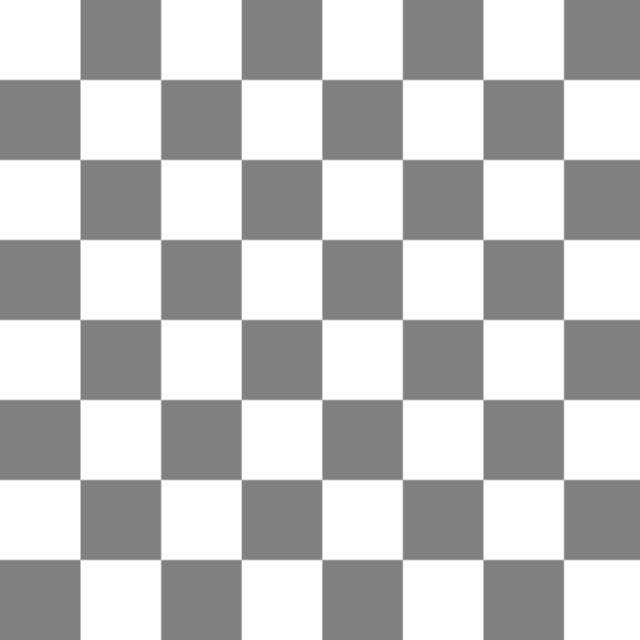
Write a WebGL 2 fragment shader that draws this pattern.

```glsl
#version 300 es
precision highp float;

uniform vec2 u_resolution;
out vec4 outColor;

const vec2 CELL_SIZE = vec2(0.1259, 0.125);  // columns run slightly wider than rows
const float CELLS_PER_SIDE = 8.0;
const float EDGE_HALF_WIDTH = 0.0014;
const vec3 GREY = vec3(0.502);
const vec3 WHITE = vec3(1.0);

// Signed distance to the nearest cell edge: positive in even cells, negative in odd.
vec2 stripeDistance(vec2 cell) {
    return 0.5 - abs(mod(cell + 0.5, 2.0) - 1.0);
}

void main() {
    vec2 uv = gl_FragCoord.xy / u_resolution;

    // Clamping to the outer cell centres keeps the canvas border free of soft edges.
    vec2 cell = clamp(uv / CELL_SIZE, 0.5, CELLS_PER_SIDE - 0.5);

    // Edge softness never drops below half a pixel.
    vec2 halfWidth = max(vec2(EDGE_HALF_WIDTH), 0.5 / u_resolution);
    vec2 stripe = clamp(stripeDistance(cell) * CELL_SIZE / halfWidth, -1.0, 1.0);

    // Cells of equal parity on both axes are grey.
    float greyCoverage = 0.5 + 0.5 * stripe.x * stripe.y;
    outColor = vec4(mix(WHITE, GREY, greyCoverage), 1.0);
}
```
